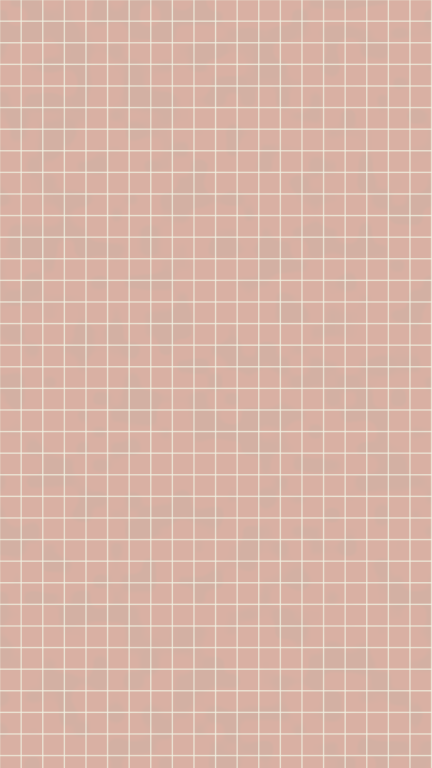
Give the GLSL for this pattern, as a Shadertoy shader.

```glsl
// Thin cream grid of square cells on a flat dusty-pink ground.
// Lines are box-filtered bands repeated with fract; value noise adds a faint
// mottling to the ground and a slight unevenness to the lines.

const float COLUMNS = 20.0;               // cells across the canvas width
const float LINE_WIDTH = 0.047;           // in cells
const float LINE_SHIFT = 0.02;            // grid offset to the left and up, in cells
const float FILTER_PIXELS = 1.4;          // edge smoothing, in pixels
const float MOTTLE_SCALE = 1.3;           // noise cells per grid cell
const float LINE_VARIATION = 0.12;        // strength of line unevenness
const vec3 GROUND_WARM = vec3(0.850, 0.692, 0.638);
const vec3 GROUND_DULL = vec3(0.826, 0.690, 0.638);
const vec3 LINE_COLOR = vec3(0.945, 0.950, 0.890);

float hash21(vec2 p) {
    vec3 q = fract(vec3(p.xyx) * 0.1031);
    q += dot(q, q.yzx + 33.33);
    return fract((q.x + q.y) * q.z);
}

float valueNoise(vec2 p) {
    vec2 i = floor(p);
    vec2 f = fract(p);
    f = f * f * (3.0 - 2.0 * f);
    float low = mix(hash21(i), hash21(i + vec2(1.0, 0.0)), f.x);
    float high = mix(hash21(i + vec2(0.0, 1.0)), hash21(i + vec2(1.0, 1.0)), f.x);
    return mix(low, high, f.y);
}

// Share of the filter footprint covered by the nearest line on each axis
vec2 lineCoverage(vec2 cell, float footprint) {
    vec2 dist = abs(fract(cell + 0.5) - 0.5);
    vec2 right = min(dist + 0.5 * footprint, vec2(0.5 * LINE_WIDTH));
    vec2 left = max(dist - 0.5 * footprint, vec2(-0.5 * LINE_WIDTH));
    return clamp((right - left) / footprint, 0.0, 1.0);
}

void mainImage(out vec4 fragColor, in vec2 fragCoord) {
    // Square cells measured from the top left corner
    float cellsPerPixel = COLUMNS / iResolution.x;
    vec2 cell = vec2(fragCoord.x, iResolution.y - fragCoord.y) * cellsPerPixel;

    // Ground with faint mottling
    float mottle = valueNoise(cell * MOTTLE_SCALE);
    vec3 color = mix(GROUND_WARM, GROUND_DULL, smoothstep(0.5, 0.75, mottle));

    // Crossing lines, each slightly uneven along its length
    vec2 coverage = lineCoverage(cell + LINE_SHIFT, FILTER_PIXELS * cellsPerPixel);
    float wear = valueNoise(cell * 0.7 + 41.0) - 0.5;
    coverage *= 1.0 + LINE_VARIATION * wear;
    float ink = 1.0 - (1.0 - coverage.x) * (1.0 - coverage.y);
    color = mix(color, LINE_COLOR, clamp(ink, 0.0, 1.0));

    fragColor = vec4(color, 1.0);
}
```
